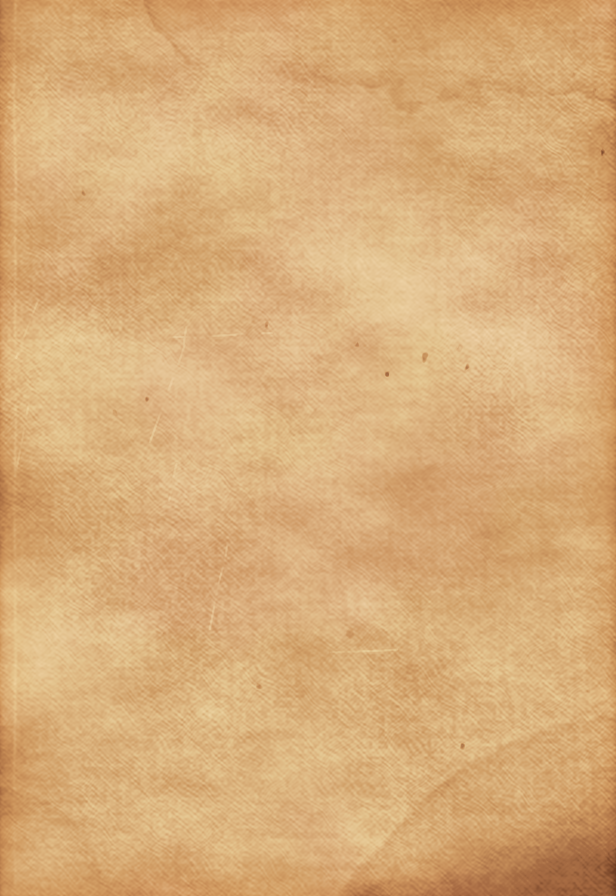
Give the GLSL for this texture, as a WebGL 2 fragment shader.

```glsl
#version 300 es
precision highp float;
// Aged, cloth-bound cover: a fine broken weave over cloudy tan blotches,
// with browned edges, water stains, tide lines, specks and pale scratches.
// Each layer shifts one tone value, which a colour ramp turns into tan.

uniform vec2 u_resolution;
out vec4 fragColor;

const float TAU = 6.28319;

float hash(vec2 p) {
    return fract(sin(dot(p, vec2(127.1, 311.7))) * 43758.55);
}

float noise(vec2 p) {
    vec2 cell = floor(p);
    vec2 f = fract(p);
    f = f * f * (3.0 - 2.0 * f);
    float low = mix(hash(cell), hash(cell + vec2(1, 0)), f.x);
    float high = mix(hash(cell + vec2(0, 1)), hash(cell + vec2(1, 1)), f.x);
    return mix(low, high, f.y);
}

// Layered noise centred on zero
float fbm(vec2 p) {
    float sum = 0.0;
    float amp = 0.5;
    for (int i = 0; i < 5; i++) {
        sum += amp * (noise(p) - 0.5);
        p = mat2(1.6, 1.2, -1.2, 1.6) * p + 7.3;
        amp *= 0.55;
    }
    return sum;
}

float segment(vec2 p, vec2 a, vec2 b) {
    vec2 ab = b - a;
    return length(p - a - ab * clamp(dot(p - a, ab) / dot(ab, ab), 0.0, 1.0));
}

// Rim that is crisp on the negative side and fades on the positive side
float tideLine(float d, float fade) {
    return smoothstep(-0.005, 0.003, d) * exp(-max(d, 0.0) / fade);
}

// Broken twill, cross threads and uneven fibres
float weave(vec2 p) {
    vec2 q = p + 0.007 * vec2(noise(p * 45.0), noise(p * 45.0 + 40.0));
    float twill = sin(TAU * dot(q, vec2(120, 150))) * (0.3 + 1.2 * noise(p * 60.0 + 9.0));
    float threads = sin(TAU * 185.0 * q.y) * sin(TAU * 175.0 * q.x);
    float fibres = noise(p * vec2(290, 350)) - 0.5;
    float grain = noise(p * 190.0 + 17.0) - 0.5;
    float streaks = noise(p * vec2(22, 260)) - 0.5;
    float strength = 0.6 + 0.8 * noise(p * 9.0);
    return strength * (0.05 * twill + 0.045 * threads + 0.23 * fibres) + 0.1 * grain + 0.1 * streaks;
}

// Small dark spots, slightly ragged
float specks(vec2 p, vec2 size) {
    float sum = 0.0;
    for (int i = 0; i < 20; i++) {
        float id = float(i);
        vec2 centre = size * vec2(hash(vec2(id, 3.1)), hash(vec2(id, 8.7)));
        float radius = mix(0.0006, 0.0032, pow(hash(vec2(id, 5.3)), 2.0));
        float d = length((p - centre) * vec2(1.2, 0.9)) + 0.005 * (noise(p * 220.0) - 0.5);
        float spot = 1.0 - smoothstep(radius - 0.001, radius + 0.0025, d);
        sum = max(sum, spot * mix(0.15, 0.8, pow(hash(vec2(id, 1.9)), 2.0)));
    }
    return sum;
}

// Thin pale lines, mostly near upright
float scratches(vec2 p, vec2 size) {
    float sum = 0.0;
    for (int i = 0; i < 8; i++) {
        float id = float(i);
        vec2 start = size * vec2(0.55 * hash(vec2(id, 21.0)), hash(vec2(id, 24.0)));
        float angle = 1.35 + 0.3 * (hash(vec2(id, 27.0)) - 0.5);
        if (i % 4 == 3) angle = 0.03;
        vec2 end = start + mix(0.04, 0.12, hash(vec2(id, 29.0))) * vec2(cos(angle), sin(angle));
        float d = segment(p + 0.002 * noise(p * 40.0), start, end);
        float wear = smoothstep(0.2, 0.8, noise(p * 70.0 + id));
        sum = max(sum, wear * (1.0 - smoothstep(0.0003, 0.002, d)));
    }
    return sum;
}

// Tone 0 is dark brown, 1 is pale straw
vec3 ramp(float t) {
    vec3 c = mix(vec3(0.42, 0.24, 0.14), vec3(0.65, 0.43, 0.27), smoothstep(-0.6, 0.0, t));
    c = mix(c, vec3(0.78, 0.57, 0.36), clamp(t / 0.41, 0.0, 1.0));
    c = mix(c, vec3(0.82, 0.63, 0.41), clamp((t - 0.41) / 0.18, 0.0, 1.0));
    c = mix(c, vec3(0.84, 0.67, 0.46), clamp((t - 0.59) / 0.12, 0.0, 1.0));
    c = mix(c, vec3(0.87, 0.72, 0.51), clamp((t - 0.71) / 0.14, 0.0, 1.0));
    c = mix(c, vec3(0.89, 0.77, 0.56), clamp((t - 0.85) / 0.15, 0.0, 1.0));
    return mix(c, vec3(0.93, 0.83, 0.64), clamp((t - 1.0) / 0.3, 0.0, 1.0));
}

void main() {
    vec2 p = gl_FragCoord.xy / u_resolution.y;
    vec2 size = vec2(u_resolution.x / u_resolution.y, 1.0);
    float wobble = fbm(p * 9.0 + 3.0);

    // Cloudy ground with a paler middle, mottled at several sizes
    float clouds = fbm(p * vec2(4.5, 7.0) + 11.0);
    float mottle = fbm(p * vec2(15.0, 24.0) + 5.0);
    vec2 middle = p - size * vec2(0.47, 0.58);
    float tone = 0.75 + 0.8 * clouds + 0.4 * mottle + 0.17 * exp(-7.0 * dot(middle, middle)) + weave(p);

    // Browned edges and a worn spine crease
    vec2 inset = min(p, size - p);
    float border = min(inset.x, inset.y) + 0.03 * wobble;
    float edge = exp(-max(border, 0.0) / 0.032);
    tone -= 0.2 * edge + 0.25 * exp(-inset.x / 0.004);
    tone += 0.25 * exp(-pow((p.x - 0.017 - 0.006 * wobble) / 0.002, 2.0)) * noise(p * 25.0);

    // Lower right stain: pale band inside the rim, dark corner
    float corner = 0.33 - length(p - vec2(size.x, -0.14)) + 0.03 * wobble;
    tone -= 0.2 * tideLine(corner, 0.018);
    float soak = smoothstep(0.02, 0.17, corner + 0.12 * clouds);
    tone -= soak * (0.34 + 0.5 * smoothstep(0.1, 0.0, p.y + 0.1 * wobble));
    tone -= 0.6 * exp(-length((p - vec2(0.41, 0.0)) * vec2(1.0, 1.6)) / 0.025);

    // Lower left stain and upper tide line
    float left = 0.13 - length(p - vec2(-0.01, 0.0)) + 0.05 * wobble;
    tone -= 0.14 * tideLine(left, 0.03) + 0.2 * smoothstep(0.03, 0.12, left);
    float top = p.y - 0.925 + 0.08 * p.x - 0.09 * smoothstep(0.24, 0.12, p.x) - 0.1 * wobble;
    tone -= 0.4 * tideLine(top, 0.012) * smoothstep(0.1, 0.2, p.x) * noise(p * 12.0);

    // Specks and scratches
    tone += 0.25 * scratches(p, size);
    tone -= 1.3 * specks(p, size);

    // Warm edges and rosy patches
    float rosy = smoothstep(0.0, 0.25, fbm(p * 5.0 + 31.0)) + 0.3 * soak;
    vec3 colour = ramp(tone);
    colour *= mix(vec3(1), vec3(1.01, 0.98, 0.94), edge);
    colour *= mix(vec3(1), vec3(1.0, 0.98, 1.01), clamp(rosy, 0.0, 1.0));
    fragColor = vec4(clamp(colour, 0.0, 1.0), 1.0);
}
```
